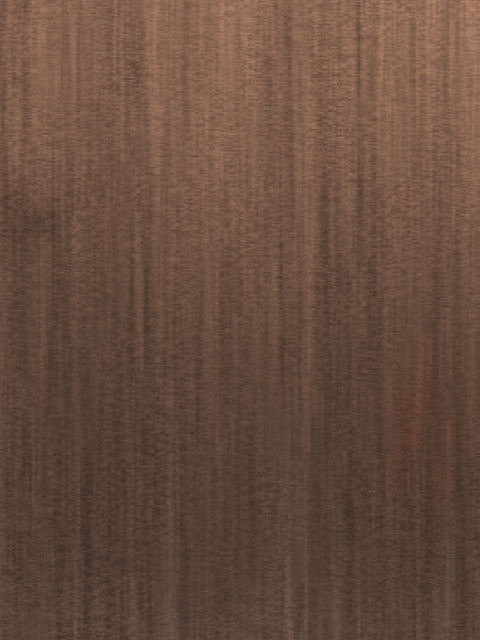
Write a Shadertoy shader that draws this texture.

```glsl
float hash(vec2 p) {
    return fract(sin(dot(p, vec2(127.1, 311.7))) * 43758.5453);
}

float noise(vec2 p) {
    vec2 cell = floor(p), f = fract(p);
    f = f * f * (3.0 - 2.0 * f);
    return mix(mix(hash(cell), hash(cell + vec2(1, 0)), f.x),
               mix(hash(cell + vec2(0, 1)), hash(cell + vec2(1, 1)), f.x), f.y);
}

// Long vertical streaks, from broad bands down to narrow lines
float streaks(vec2 p) {
    float sum = 0.0, weight = 0.13;
    vec2 scale = vec2(16.0, 0.9);
    for (int i = 0; i < 4; i++) {
        sum += weight * (noise(p * scale + float(i) * 17.3) - 0.5);
        scale *= vec2(2.3, 1.7);
        weight *= 0.98;
    }
    return sum;
}

// Fine cross weave: single threads broken by short horizontal ribs
float weave(vec2 p) {
    float threads = noise(p * vec2(230.0, 16.0) + 61.0) - 0.5;
    float ribs = noise(p * vec2(130.0, 340.0) + 41.0) - 0.5;
    float grain = noise(p * vec2(400.0, 420.0) + 83.0) - 0.5;
    float patchy = 0.65 + 0.7 * noise(p * vec2(28.0, 9.0) + 5.0);
    return 0.12 * threads + (0.19 * ribs + 0.17 * grain) * patchy;
}

// Sparse small nicks, each a dark dash with a lit lower edge
float nicks(vec2 p) {
    vec2 grid = p * vec2(22.0, 30.0), cell = floor(grid);
    vec2 offset = vec2(hash(cell + 3.1), hash(cell + 7.7)) * 0.5 + 0.25;
    vec2 d = (fract(grid) - offset) / vec2(22.0, 30.0);
    float present = step(0.95, hash(cell + 19.0));
    float dash = exp(-pow(d.x / 0.004, 2.0));
    return present * dash * (0.14 * exp(-pow((d.y + 0.002) / 0.0015, 2.0))
                           - 0.25 * exp(-pow(d.y / 0.0015, 2.0)));
}

float blot(vec2 uv, vec2 center, vec2 size) {
    vec2 d = (uv - center) / size;
    return exp(-dot(d, d));
}

void mainImage(out vec4 fragColor, in vec2 fragCoord) {
    vec2 uv = fragCoord / iResolution.xy;
    vec2 p = fragCoord / iResolution.y;

    // Overall fade from lit top to dim lower part
    float fade = uv.y + 0.08 * (noise(p * vec2(7.0, 2.5) + 9.0) - 0.5);
    float tone = mix(0.332, 0.515, smoothstep(0.15, 1.12, fade));
    tone += 0.04 * smoothstep(0.4, 1.0, uv.y);
    tone += 0.025 * smoothstep(0.15, 0.0, uv.y);
    tone += 0.08 * (uv.x - 0.5) * uv.y * uv.y;

    // Dark stains at the left edge, ragged along the threads
    float ragged = 0.5 + noise(p * vec2(60.0, 14.0) + 31.0);
    float stain = 0.20 * blot(uv, vec2(0.02, 0.66), vec2(0.05, 0.08))
                + 0.14 * blot(uv, vec2(0.09, 0.65), vec2(0.04, 0.03))
                + 0.14 * blot(uv, vec2(0.04, 0.53), vec2(0.025, 0.10));

    // Pale long lines showing in the darker half
    float pale = 0.0;
    for (float i = 0.0; i < 4.0; i++) {
        float x = 0.05 + 0.18 * i + 0.05 * hash(vec2(i, 4.0));
        float lit = smoothstep(0.8, 0.5, uv.y) * (0.5 + noise(vec2(i * 9.0, uv.y * 5.0)));
        pale += 0.08 * lit * exp(-pow((p.x - x) / 0.007, 2.0));
    }

    tone *= 1.0 + streaks(p) + weave(p) + nicks(p) + pale - stain * ragged;

    // Brown tint, greyer at the foot and redder in a worn area at the right
    vec3 tint = mix(vec3(1.0, 0.765, 0.64), vec3(1.0, 0.737, 0.598), smoothstep(0.0, 0.4, uv.y));
    float rust = blot(uv, vec2(0.88, 0.31), vec2(0.09, 0.12)) * noise(p * vec2(60.0, 35.0));
    tint *= 1.0 + rust * vec3(0.12, -0.04, -0.08);
    fragColor = vec4(clamp(tone * tint, 0.0, 1.0), 1.0);
}
```
